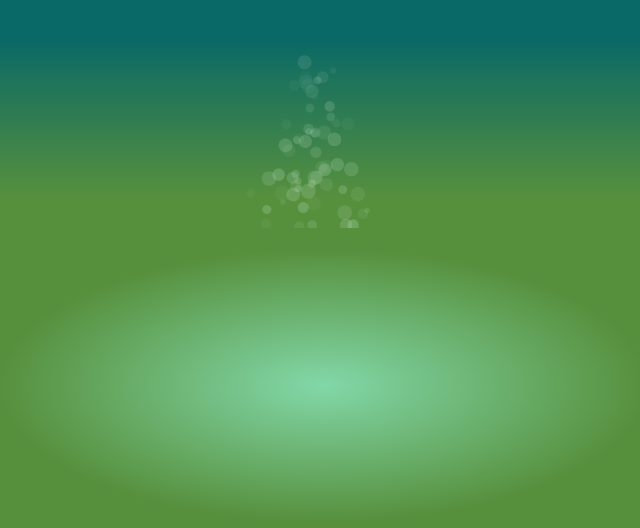
A Shadertoy shader for this background:

```glsl
// A teal-to-green backdrop with a mint oval glow and a rising cone of pale bubbles.

// Colours
const vec3 TEAL   = vec3(0.035, 0.410, 0.400);
const vec3 GREEN  = vec3(0.340, 0.565, 0.240);
const vec3 MINT   = vec3(0.510, 0.845, 0.660);
const vec3 BUBBLE = vec3(0.780, 0.900, 0.800);

// Backdrop, as fractions of the canvas
const float GREEN_TOP   = 0.625;
const float TEAL_BOTTOM = 0.930;
const vec2  GLOW_CENTER = vec2(0.505, 0.270);
const vec2  GLOW_RADIUS = vec2(0.505, 0.258);

// Bubbles, in units of the canvas height, x measured from the middle
const int   BUBBLE_COUNT  = 62;
const float PLUME_BASE    = 0.568;
const float PLUME_HEIGHT  = 0.375;
const float BASE_SPREAD   = 0.150;
const float TIP_SPREAD    = 0.020;
const float BASE_SHIFT    = -0.030;
const float MIN_RADIUS    = 0.0025;
const float MAX_RADIUS    = 0.0140;
const float MIN_OPACITY   = 0.04;
const float MAX_OPACITY   = 0.27;

// Four random values in 0..1 from one seed
vec4 hash4(float seed) {
    vec4 p = fract(seed * vec4(0.1031, 0.1030, 0.0973, 0.1099));
    p += dot(p, p.wzxy + 33.33);
    return fract((p.xxyz + p.yzzw) * p.zywx);
}

vec3 backdrop(vec2 uv) {
    float rise = clamp((uv.y - GREEN_TOP) / (TEAL_BOTTOM - GREEN_TOP), 0.0, 1.0);
    float glow = max(0.0, 1.0 - length((uv - GLOW_CENTER) / GLOW_RADIUS));
    return mix(mix(GREEN, TEAL, rise), MINT, glow);
}

vec3 addBubbles(vec3 color, vec2 p, float pixel) {
    // The plume is cut off flat along its base
    float visible = smoothstep(-0.5, 0.5, (p.y - PLUME_BASE) / pixel);

    for (int i = 0; i < BUBBLE_COUNT; i++) {
        vec4 place = hash4(float(i) + 17.0);
        vec4 look  = hash4(float(i) + 211.0);

        // Dense and wide at the base, sparse and narrow at the tip
        float lift   = 1.0 - sqrt(1.0 - place.x);
        float side   = mix(place.y, place.z, 0.3) * 2.0 - 1.0;
        float spread = mix(BASE_SPREAD, TIP_SPREAD, lift);
        vec2 center  = vec2(mix(BASE_SHIFT, 0.0, lift) + side * spread,
                            PLUME_BASE + lift * PLUME_HEIGHT);

        float radius  = mix(MIN_RADIUS, MAX_RADIUS, sqrt(look.x));
        float opacity = mix(MIN_OPACITY, MAX_OPACITY, look.y) * (1.0 - 0.5 * lift);
        float edge    = (length(p - center) - radius) / pixel;
        float disc    = 1.0 - smoothstep(-0.7, 0.7, edge);
        color = mix(color, BUBBLE, disc * opacity * visible);
    }
    return color;
}

void mainImage(out vec4 fragColor, in vec2 fragCoord) {
    vec2 uv = fragCoord / iResolution.xy;
    float pixel = 1.0 / iResolution.y;
    vec2 p = vec2((uv.x - 0.5) * iResolution.x * pixel, uv.y);

    vec3 color = addBubbles(backdrop(uv), p, pixel);
    fragColor = vec4(color, 1.0);
}
```
